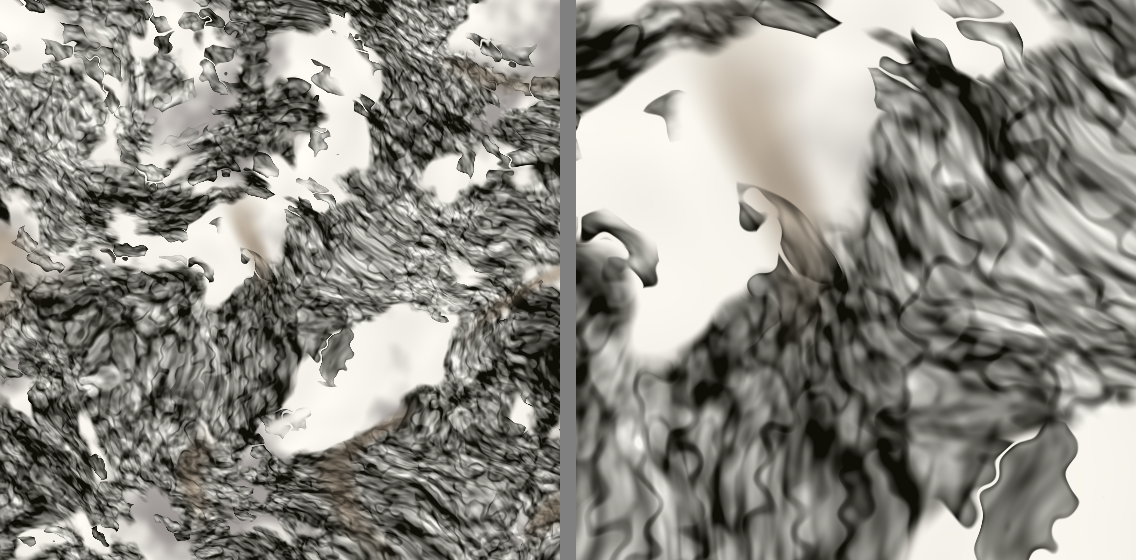
Left: the whole. Right: its middle third, enlarged.
Write a WebGL 1 fragment shader that draws this texture.

```glsl
precision highp float;
// A crumbly mineral surface: wrinkled grey flakes around smooth pale hollows,
// with dark folds and brown veins. Warped gradient noise shapes the regions;
// cell outlines, ridged noise and embossed relief fill them with detail.

uniform vec2 u_resolution;

vec2 hash2(vec2 p) {
  vec3 h = fract(p.xyx * vec3(0.1031, 0.1030, 0.0973));
  h += dot(h, h.yzx + 33.33);
  return fract((h.xx + h.yz) * h.zy);
}

float corner(vec2 cell, vec2 offset, vec2 f) {
  return dot(hash2(cell + offset) * 2.0 - 1.0, f - offset);
}

// Gradient noise, centred on zero.
float noise(vec2 p) {
  vec2 i = floor(p), f = fract(p);
  vec2 u = f * f * f * (f * (f * 6.0 - 15.0) + 10.0);
  float low = mix(corner(i, vec2(0, 0), f), corner(i, vec2(1, 0), f), u.x);
  float high = mix(corner(i, vec2(0, 1), f), corner(i, vec2(1, 1), f), u.x);
  return 1.3 * mix(low, high, u.y);
}

float fbm(vec2 p) {
  float sum = 0.0, amp = 0.5;
  for (int i = 0; i < 4; i++) {
    sum += amp * noise(p);
    p = mat2(1.6, 1.2, -1.2, 1.6) * p + 7.3;
    amp *= 0.5;
  }
  return sum;
}

// Cell pattern: x is the distance gap at the border, y a random cell value.
vec2 cells(vec2 p) {
  vec2 i = floor(p), f = fract(p);
  float nearest = 8.0, second = 8.0, id = 0.0;
  for (int y = -1; y <= 1; y++) {
    for (int x = -1; x <= 1; x++) {
      vec2 o = vec2(x, y);
      vec2 h = hash2(i + o);
      float d = length(o + h - f);
      if (d < nearest) {
        second = nearest;
        nearest = d;
        id = fract(h.x * 7.0 + h.y * 13.0);
      } else {
        second = min(second, d);
      }
    }
  }
  return vec2(second - nearest, id);
}

void main() {
  vec2 p = gl_FragCoord.xy / min(u_resolution.x, u_resolution.y);

  // Bend space, then stretch it along a falling diagonal.
  vec2 bend = 0.11 * vec2(noise(p * 3.0 + 4.0), noise(p * 3.0 + 31.0));
  bend += 0.03 * vec2(noise(p * 9.0 + 17.0), noise(p * 9.0 + 53.0));
  vec2 w = p + bend;
  vec2 grain = vec2(dot(w, vec2(0.75, -0.66)) * 0.6, dot(w, vec2(0.66, 0.75)));

  // Wrinkled flakes: outlines, creases and side-lit relief.
  vec2 flake = cells(grain * 36.0 + 0.6 * noise(p * 45.0));
  float outline = smoothstep(0.05, 0.36, flake.x);
  float crease = smoothstep(0.0, 0.3, abs(noise(grain * 34.0 + 9.0)));
  float fine = smoothstep(0.0, 0.3, abs(noise(grain * 75.0 + 20.0)));
  vec2 light = vec2(-0.003, 0.005);
  float relief = fbm(grain * 24.0) - fbm((grain + light) * 24.0);
  float depth = fbm(w * 3.0 + 12.0);
  float rough = 0.09 + 0.26 * outline + 0.22 * crease + 0.16 * fine;
  rough += 1.5 * relief + 0.55 * depth;

  // Dark folds run along parts of a winding contour.
  float fold = 1.0 - smoothstep(0.02, 0.13, abs(noise(w * 3.6 + 40.0)));
  fold *= smoothstep(-0.1, 0.15, noise(p * 4.0 + 61.0));
  rough -= 0.26 * fold;

  // Smooth hollows, white to grey, with a few loose flakes inside.
  float hollow = fbm(w * 4.5 + 70.0) + 0.05 * noise(p * 32.0);
  hollow += dot(p - 0.5, vec2(-0.04, 0.1)) - 0.12 * fold;
  float smoothArea = smoothstep(0.03, 0.11, hollow);
  float loose = smoothstep(0.72, 0.76, flake.y) * smoothstep(0.04, 0.12, flake.x);
  smoothArea *= 1.0 - loose * (1.0 - smoothstep(0.16, 0.28, hollow));
  float haze = smoothstep(-0.02, 0.2, fbm(p * 4.0 + 90.0));
  vec3 pale = mix(vec3(0.97, 0.96, 0.93), vec3(0.64, 0.62, 0.61), haze);
  pale += 0.05 * noise(w * 14.0);

  vec3 stone = clamp(rough, 0.05, 0.97) + vec3(0.005, 0.0, -0.025);
  vec3 color = mix(stone, pale, smoothArea);

  // Brown stain in thin broken veins.
  float vein = 1.0 - smoothstep(0.01, 0.09, abs(noise(w * 2.3 + 25.0)));
  vein *= smoothstep(-0.05, 0.2, noise(p * 3.0 + 83.0));
  vec3 stain = vec3(0.50, 0.44, 0.37) * (0.55 + 0.7 * color.g);
  color = mix(color, stain, 0.7 * vein);

  gl_FragColor = vec4(clamp(color, 0.0, 1.0), 1.0);
}
```
